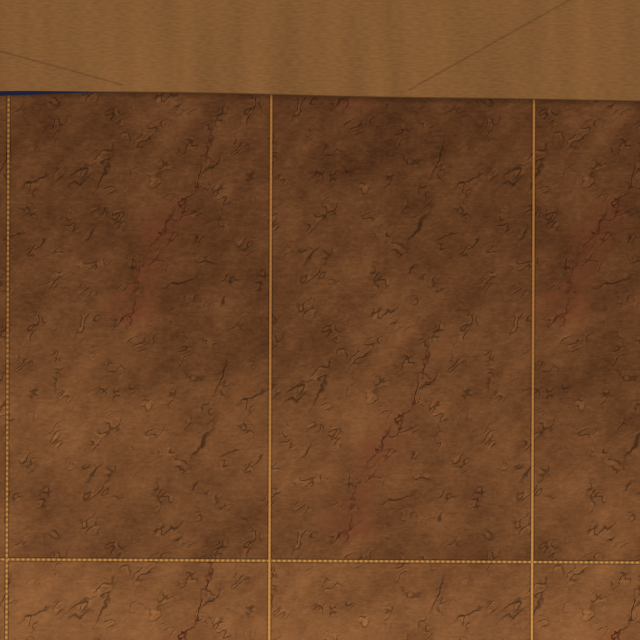
This texture is drawn by a Shadertoy shader. Its source:

```glsl
// Veined brown stone panels divided by thin gold cords, under a tan cloth strip.
// The stone is gradient noise and hashed cracks that repeat on a diagonal lattice;
// the cords and cloth are distance masks laid over it.

const float PERIOD = 0.677; // horizontal repeat of the stone; half of it diagonally

float hash(vec2 p) {
    vec3 q = fract(p.xyx * vec3(0.1031, 0.103, 0.0973));
    q += dot(q, q.yzx + 33.33);
    return fract((q.x + q.y) * q.z);
}

vec2 gradient(vec2 cell, vec2 period) {
    float angle = 6.2832 * hash(mod(cell, period) + 7.0);
    return vec2(cos(angle), sin(angle));
}

// Gradient noise that tiles after "period" cells
float noise(vec2 p, vec2 period) {
    vec2 i = floor(p), f = p - i;
    vec2 u = f * f * f * (f * (f * 6.0 - 15.0) + 10.0);
    vec2 e = vec2(0, 1);
    return mix(mix(dot(gradient(i, period), f),
                   dot(gradient(i + e.yx, period), f - e.yx), u.x),
               mix(dot(gradient(i + e.xy, period), f - e.xy),
                   dot(gradient(i + e.yy, period), f - e.yy), u.x), u.y);
}

float fbm(vec2 p, vec2 period) {
    float sum = 0.0, amp = 1.0;
    for (int i = 0; i < 6; i++) {
        sum += amp * noise(p * period, period);
        period *= 2.0;
        amp *= 0.68;
    }
    return sum;
}

float stroke(float d, float halfWidth) {
    float px = 0.8 / iResolution.y;
    return 1.0 - smoothstep(halfWidth - px, halfWidth + px, d);
}

float segment(vec2 p, vec2 a, vec2 b) {
    vec2 d = b - a;
    return length(p - a - d * clamp(dot(p - a, d) / dot(d, d), 0.0, 1.0));
}

// Offset from the nearest lattice copy of a point, in canvas units
vec2 nearest(vec2 lattice, vec2 point) {
    vec2 d = fract(lattice - point + 0.5) - 0.5;
    return 0.5 * PERIOD * vec2(d.x + d.y, d.x - d.y);
}

vec3 stone(vec2 uv, float lowerRow) {
    vec2 lattice = vec2(uv.x + uv.y, uv.x - uv.y) / PERIOD;
    float mottle = fbm(lattice, vec2(4, 6));
    float grain = noise(uv * vec2(60, 150), vec2(512)) + noise(uv * vec2(150, 290), vec2(512));
    float clouds = noise(uv * vec2(2.5, 5.0) + 3.0, vec2(64));

    // Broad light: dim in the upper middle, warmer below and at the left
    float light = 0.3 + 0.24 * smoothstep(0.6, 0.2, uv.y) + 0.25 * lowerRow;
    light += 0.15 * exp(-20.0 * dot(uv - vec2(0.1, 0.42), uv - vec2(0.1, 0.42)));
    light += 0.27 * mottle + 0.13 * grain + 0.26 * clouds;
    vec3 color = mix(vec3(0.295, 0.17, 0.092), vec3(0.57, 0.375, 0.22), light);

    // Fine broken flecks, dark and pale, along noise contours
    vec2 warped = lattice + 0.015 * mottle;
    float contour = noise(warped * vec2(24, 44), vec2(24, 44));
    float patches = smoothstep(0.05, 0.4, noise(lattice * 17.0 + 0.5, vec2(17)));
    color *= 1.0 - 0.28 * patches * smoothstep(0.13, 0.0, abs(contour));
    color *= 1.0 + 0.12 * patches * smoothstep(0.12, 0.0, abs(contour - 0.22));

    // Sparse, soft cracks, mostly leaning right and fading at their ends
    vec2 wobble = 0.008 * vec2(noise(lattice * 24.0, vec2(24)), noise(lattice * 31.0, vec2(31)));
    wobble += 0.003 * vec2(noise(lattice * 70.0, vec2(70)), noise(lattice * 83.0, vec2(83)));
    for (float i = 0.0; i < 20.0; i++) {
        vec2 p = nearest(lattice, vec2(hash(vec2(i, 3)), hash(vec2(i, 8)))) + wobble;
        float angle = mix(0.2, 1.25, hash(vec2(i, 15)));
        vec2 arm = vec2(cos(angle), sin(angle)) * mix(0.01, 0.04, hash(vec2(i, 21)));
        float fade = 1.0 - 0.8 * smoothstep(0.2, 1.0, length(p) / length(arm));
        color *= 1.0 - 0.32 * fade * smoothstep(0.0032, 0.0, segment(p, -arm, arm));
    }

    // Long rusty vein with a stained border
    vec2 v = nearest(lattice, vec2(1.362, -0.573)) + 2.2 * wobble;
    float across = abs(v.x - 0.48 * v.y - 0.012 * sin(26.0 * v.y));
    float along = smoothstep(0.18, 0.13, abs(v.y));
    float stain = along * smoothstep(0.06, 0.0, across) * smoothstep(0.08, -0.05, v.y);
    color = mix(color, vec3(0.44, 0.22, 0.14), stain * clamp(0.35 + 0.7 * mottle, 0.0, 0.65));
    float broken = clamp(0.5 + 1.2 * mottle, 0.1, 0.8);
    color = mix(color, vec3(0.24, 0.11, 0.07), broken * along * smoothstep(0.004, 0.0, across));
    return color;
}

vec3 cloth(vec2 uv) {
    float folds = noise(vec2(uv.x * 26.0 + 0.8 * uv.y, uv.y * 3.0), vec2(64));
    float weave = noise(uv * vec2(90, 290), vec2(512));
    vec3 color = vec3(0.505, 0.345, 0.195) * (1.0 + 0.1 * folds + 0.09 * weave);
    float crease = min(segment(uv, vec2(0.64, 0.86), vec2(0.89, 1.0)),
                       segment(uv, vec2(0.0, 0.92), vec2(0.19, 0.868)));
    return color * (1.0 - 0.13 * smoothstep(0.003, 0.0, crease));
}

void mainImage(out vec4 fragColor, in vec2 fragCoord) {
    vec2 uv = fragCoord / iResolution.xy;

    // Slightly tilted cords; the left and the level one are beaded
    float x = uv.x - 0.0105 - 0.004 * (uv.y - 0.124);
    float column = round(x / 0.4105);
    float upright = abs(x - column * 0.4105);
    float level = uv.y - 0.126 + 0.005 * uv.x;
    vec3 color = stone(uv, stroke(level, 0.0));
    float d = min(upright, abs(level));
    color *= 1.0 - 0.25 * smoothstep(0.005, 0.002, d);
    bool isLevel = abs(level) < upright;
    float beads = 0.5 + 0.5 * cos(6.2832 * 125.0 * (isLevel ? uv.x : uv.y));
    float beading = isLevel || column < 0.5 ? 0.3 : 0.05;
    vec3 gold = mix(vec3(0.66, 0.44, 0.21), vec3(0.8, 0.56, 0.28), smoothstep(0.5, 0.0, uv.y));
    color = mix(color, gold * (1.0 - beading * beads), smoothstep(0.0034, 0.0004, d));

    // Cloth strip with a sagging hem, its shadow and a dark blue thread
    float hem = uv.y - 0.854 + 0.013 * smoothstep(0.35, 1.0, uv.x) - 0.002 * sin(9.0 * uv.x);
    color *= 1.0 - 0.2 * smoothstep(-0.012, 0.0, hem);
    color = mix(color, cloth(uv), stroke(-hem, 0.0));
    color = mix(color, vec3(0.28, 0.18, 0.1), 0.55 * stroke(abs(hem), 0.0012));
    float thread = 0.0035 * smoothstep(0.19, 0.0, uv.x);
    color = mix(color, vec3(0.12, 0.13, 0.22), stroke(abs(hem), thread) * step(uv.x, 0.19));
    fragColor = vec4(color, 1.0);
}
```
